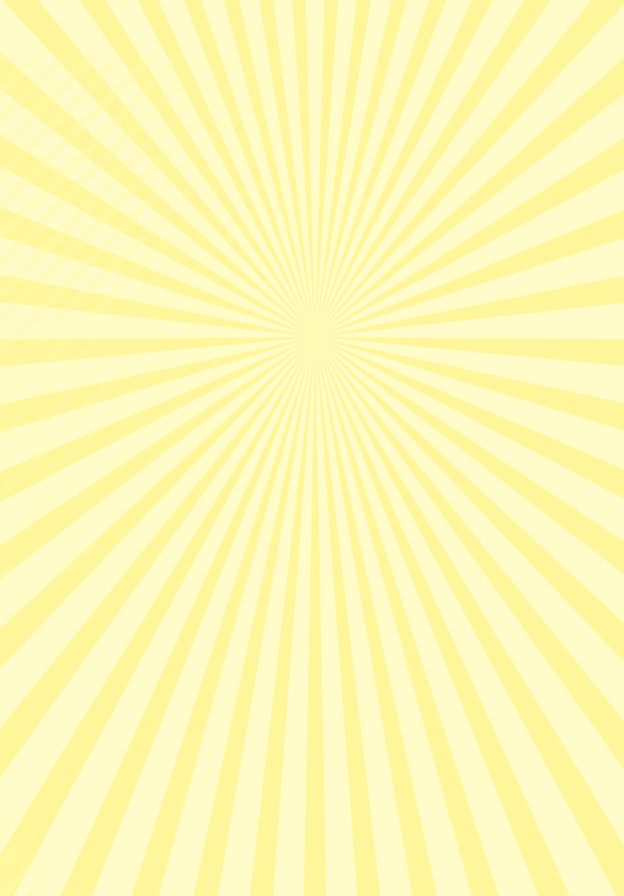
Write a Shadertoy shader that draws this background.

```glsl
// Pale yellow sunburst: evenly spaced rays around a raised centre, stretched
// with the canvas, blending to a soft core. Faint diagonal hatching fades
// across the upper left and the lower left corner.
#define RAY_COUNT 45.0
#define RAY_FILL 0.425
#define CENTER vec2(0.505, 0.624)
#define STRETCH 1.02
#define CORE_RADIUS 0.045
#define HATCH_PERIOD 0.046
#define HATCH_STRENGTH 0.38

const float TAU = 6.2831853;
const vec3 CREAM = vec3(1.0, 0.99, 0.79);
const vec3 YELLOW = vec3(1.0, 0.965, 0.61);
const vec3 HATCH_TINT = vec3(1.0, 0.977, 0.68);

// Coverage of a repeating band; all lengths are in periods
float band(float phase, float fill, float blur) {
    float d = abs(fract(phase + 0.5) - 0.5) - 0.5 * fill;
    return 1.0 - smoothstep(-blur, blur, d);
}

// Rays mirrored about the vertical, with one pointing straight down
float rays(vec2 uv) {
    vec2 p = (uv - CENTER) * vec2(STRETCH, 1.0);
    float radius = max(length(p), 1e-4);
    float phase = atan(abs(p.x), -p.y) * RAY_COUNT / TAU;
    float pixel = 0.7 / min(iResolution.x, iResolution.y);
    float blur = min(pixel * RAY_COUNT / (TAU * radius), 0.5);
    float ray = band(phase, RAY_FILL, blur);
    return mix(RAY_FILL, ray, smoothstep(0.0, CORE_RADIUS, radius));
}

// Region of the hatching: a large fading patch and a small corner patch
float hatchMask(vec2 uv) {
    float upper = 1.0 - smoothstep(0.1, 0.65, length(uv - vec2(0.0, 0.86)));
    upper *= 1.0 - smoothstep(0.93, 0.95, uv.y);
    float corner = 1.0 - smoothstep(0.03, 0.11, length(uv));
    return max(upper, corner);
}

void mainImage(out vec4 fragColor, in vec2 fragCoord) {
    vec2 uv = fragCoord / iResolution.xy;
    vec2 q = fragCoord / iResolution.x;

    vec3 color = mix(CREAM, YELLOW, rays(uv));

    // Diagonal hatching, rising to the right
    float blur = 1.0 / (iResolution.x * HATCH_PERIOD);
    float hatch = band((q.x - q.y) / HATCH_PERIOD, 0.5, blur);
    color = mix(color, HATCH_TINT, HATCH_STRENGTH * hatch * hatchMask(uv));

    fragColor = vec4(color, 1.0);
}
```
